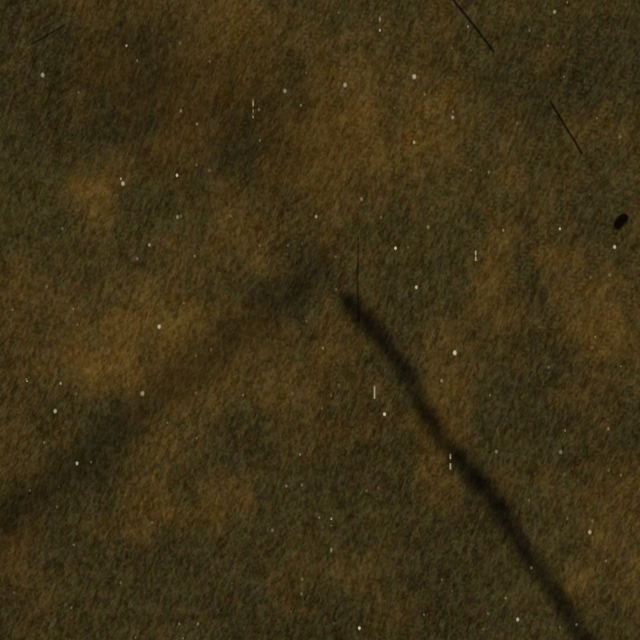
Give the GLSL for this texture, as a WebGL 1 fragment shader.

```glsl
precision highp float;
// Worn olive-brown hide with fine slanted nap, dark creases, scratches and pale flecks.
uniform vec2 u_resolution;

float hash(vec2 p) {
  return fract(sin(dot(p, vec2(127.1, 311.7))) * 43758.5453);
}

float noise(vec2 p) {
  vec2 i = floor(p), f = fract(p);
  f = f * f * (3.0 - 2.0 * f);
  return mix(mix(hash(i), hash(i + vec2(1.0, 0.0)), f.x),
             mix(hash(i + vec2(0.0, 1.0)), hash(i + vec2(1.0, 1.0)), f.x), f.y);
}

float fbm(vec2 p) {
  float sum = 0.0, amp = 0.5;
  for (int i = 0; i < 5; i++) {
    sum += amp * noise(p);
    p = mat2(1.6, 1.2, -1.2, 1.6) * p + 7.3;
    amp *= 0.5;
  }
  return sum;
}

float segmentDistance(vec2 p, vec2 a, vec2 b) {
  vec2 d = b - a;
  return length(p - a - d * clamp(dot(p - a, d) / dot(d, d), 0.0, 1.0));
}

// Soft line: 1 on the segment, fading to 0 at the given width.
float crease(vec2 p, vec2 a, vec2 b, float width) {
  return 1.0 - smoothstep(0.0, width, segmentDistance(p, a, b));
}

// Sparse bright points, at most one per grid cell.
float flecks(vec2 p, float cells, float share, float radius) {
  vec2 id = floor(p * cells);
  vec2 center = (id + 0.2 + 0.6 * vec2(hash(id + 3.1), hash(id + 8.7))) / cells;
  float size = radius * (0.6 + 0.6 * hash(id + 5.9));
  float spot = 1.0 - smoothstep(size * 0.3, size + 0.0008, length((p - center) * vec2(1.0, 0.8)));
  return spot * step(hash(id + 1.7), share) * (0.4 + 0.6 * hash(id + 9.2));
}

// Short upright rows of broken pale dots.
float dottedStreaks(vec2 p) {
  vec2 id = floor(p * 9.0), f = fract(p * 9.0) - 0.5;
  float x = abs(f.x - 0.5 * (hash(id + 2.3) - 0.5));
  float reach = 0.1 + 0.2 * hash(id + 6.1);
  float row = (1.0 - smoothstep(0.004, 0.022, x)) * (1.0 - smoothstep(reach * 0.8, reach, abs(f.y)));
  float dots = smoothstep(0.5, 0.85, noise(vec2(id.x * 5.0, p.y * 190.0)));
  return row * dots * step(hash(id + 4.4), 0.11);
}

void main() {
  vec2 p = gl_FragCoord.xy / u_resolution;
  vec2 wander = vec2(fbm(p * 9.0), fbm(p * 9.0 + 31.0)) - 0.5;
  vec2 q = p + 0.035 * wander;

  // Broad stains: olive ground with ochre patches
  float stain = fbm(p * 4.0 + 2.0 * wander);
  float patches = fbm(p * vec2(13.0, 9.0) + 17.0);
  float paleBand = crease(q, vec2(-0.05, 0.25), vec2(0.62, 0.83), 0.17);
  float ochre = smoothstep(0.4, 0.72, 0.5 * stain + 0.5 * patches + 0.13 * paleBand);
  vec3 color = mix(vec3(0.207, 0.175, 0.085), vec3(0.305, 0.227, 0.092), ochre);
  color *= 0.86 + 0.36 * fbm(p * 7.0 + 50.0);

  // Slanted nap and fine grain
  vec2 nap = vec2(p.x - 0.35 * p.y, p.y + 0.2 * p.x);
  float fibres = noise(nap * vec2(240.0, 105.0)) - 0.5;
  float grain = noise(nap * vec2(370.0, 260.0) + 40.0) - 0.5;
  float tufts = noise(nap * vec2(95.0, 50.0) + 80.0) - 0.5;
  color += (0.085 * fibres + 0.085 * grain + 0.032 * tufts) * vec3(1.0, 0.92, 0.72);
  vec3 tint = vec3(noise(p * 150.0), noise(p * 150.0 + 60.0), noise(p * 150.0 + 90.0));
  color += 0.028 * (tint - 0.5);

  // Diffuse fold, sharper branch and stained hollow
  float fold = crease(q, vec2(-0.05, 0.14), vec2(0.5, 0.59), 0.055);
  float branch = crease(q, vec2(0.55, 0.53), vec2(0.93, -0.03), 0.026);
  float hollow = crease(q, vec2(0.2, 0.86), vec2(0.38, 0.8), 0.2);
  color *= 1.0 - 0.27 * fold;
  color *= 1.0 - 0.52 * branch * (0.55 + 0.9 * noise(p * 28.0));
  color *= 1.0 - 0.2 * hollow;

  // Hairline scratches and one small hole
  vec2 s = p + 0.008 * wander;
  float scratch = crease(s, vec2(0.7, 1.01), vec2(0.77, 0.92), 0.0035);
  scratch = max(scratch, crease(s, vec2(0.86, 0.84), vec2(0.91, 0.76), 0.003));
  scratch = max(scratch, 0.7 * crease(s, vec2(0.05, 0.93), vec2(0.1, 0.96), 0.003));
  scratch = max(scratch, 0.7 * crease(s, vec2(0.56, 0.63), vec2(0.56, 0.5), 0.003));
  color *= 1.0 - 0.6 * scratch;
  float hole = crease(q, vec2(0.974, 0.655), vec2(0.982, 0.662), 0.014);
  color = mix(color, vec3(0.05, 0.03, 0.015), smoothstep(0.1, 0.6, hole));

  // Pale flecks and dust
  float light = flecks(p, 19.0, 0.08, 0.0035);
  light = max(light, 0.4 * flecks(p + 0.37, 42.0, 0.06, 0.0025));
  light = max(light, 0.65 * dottedStreaks(p));
  color = mix(color, vec3(0.8, 0.77, 0.67), light);

  gl_FragColor = vec4(clamp(color, 0.0, 1.0), 1.0);
}
```
